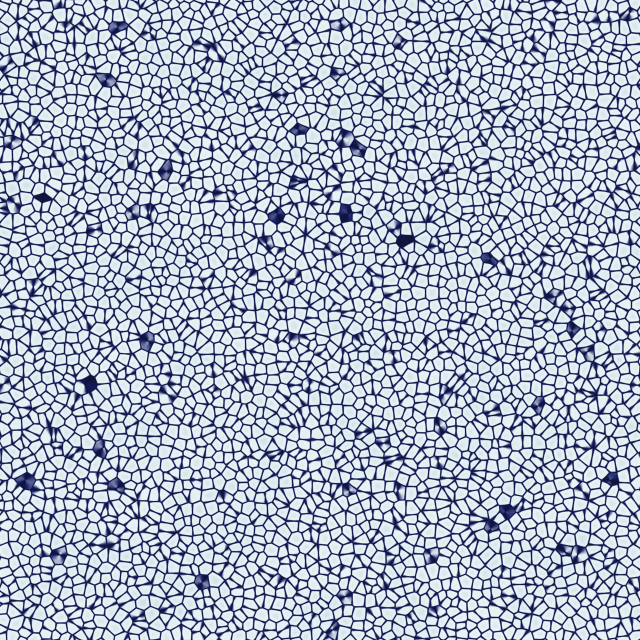
Reproduce this texture procedurally as a Shadertoy shader.

```glsl
// Crackled porcelain: pale irregular shards split by navy cracks.
// A Voronoi field shaded by the gap between the two nearest seeds, so close
// seeds open into wide wedges and smoky blue patches, distant ones into hairlines.

const float CELLS = 60.0;                        // shards across the canvas
const int SAMPLES = 2;                           // antialiasing grid per side

const vec3 CRACK_CORE = vec3(0.06, 0.08, 0.21);
const vec3 CRACK_NAVY = vec3(0.06, 0.10, 0.38);
const vec3 SHARD_WHITE = vec3(0.92, 0.955, 0.96);
const vec3 SHARD_TINT = vec3(0.79, 0.875, 0.90);

float hash(vec2 p) {
    return fract(sin(dot(p, vec2(127.1, 311.7))) * 43758.5453);
}

vec2 hash2(vec2 p) {
    return vec2(hash(p), hash(p + vec2(37.2, 17.9)));
}

float valueNoise(vec2 p) {
    vec2 cell = floor(p);
    vec2 f = fract(p);
    f = f * f * (3.0 - 2.0 * f);
    float low = mix(hash(cell), hash(cell + vec2(1.0, 0.0)), f.x);
    float high = mix(hash(cell + vec2(0.0, 1.0)), hash(cell + vec2(1.0, 1.0)), f.x);
    return mix(low, high, f.y);
}

// Distance to the second nearest seed minus distance to the nearest.
float seedGap(vec2 p) {
    vec2 home = floor(p);
    float nearest = 100.0;
    float second = 100.0;
    for (int y = -2; y <= 2; y++) {
        for (int x = -2; x <= 2; x++) {
            vec2 cell = home + vec2(float(x), float(y));
            vec2 toSeed = cell + hash2(cell) - p;
            float d = dot(toSeed, toSeed);
            second = min(second, max(nearest, d));
            nearest = min(nearest, d);
        }
    }
    return sqrt(second) - sqrt(nearest);
}

// Glaze colour for a gap, with mottling in the range 0 to 1.
vec3 glaze(float gap, float mottle, float cloud) {
    float tint = 0.55 * smoothstep(0.3, 1.0, gap) + 0.45 * mottle * cloud;
    vec3 shard = mix(SHARD_WHITE, SHARD_TINT, tint);
    vec3 crack = mix(CRACK_CORE, CRACK_NAVY, smoothstep(0.0, 0.08, gap));
    float roughGap = gap + 0.05 * (mottle - 0.5) * smoothstep(0.03, 0.12, gap);
    return mix(crack, shard, smoothstep(0.04, 0.21, roughGap));
}

void mainImage(out vec4 fragColor, in vec2 fragCoord) {
    vec3 sum = vec3(0.0);
    for (int j = 0; j < SAMPLES; j++) {
        for (int i = 0; i < SAMPLES; i++) {
            vec2 offset = (vec2(float(i), float(j)) + 0.5) / float(SAMPLES) - 0.5;
            vec2 p = (fragCoord + offset) / iResolution.y * CELLS;
            float mottle = 0.6 * valueNoise(p * 2.5) + 0.4 * valueNoise(p * 6.0 + 9.0);
            float cloud = valueNoise(p * 0.35 + 4.0);
            sum += glaze(seedGap(p), mottle, cloud);
        }
    }
    fragColor = vec4(sum / float(SAMPLES * SAMPLES), 1.0);
}
```
